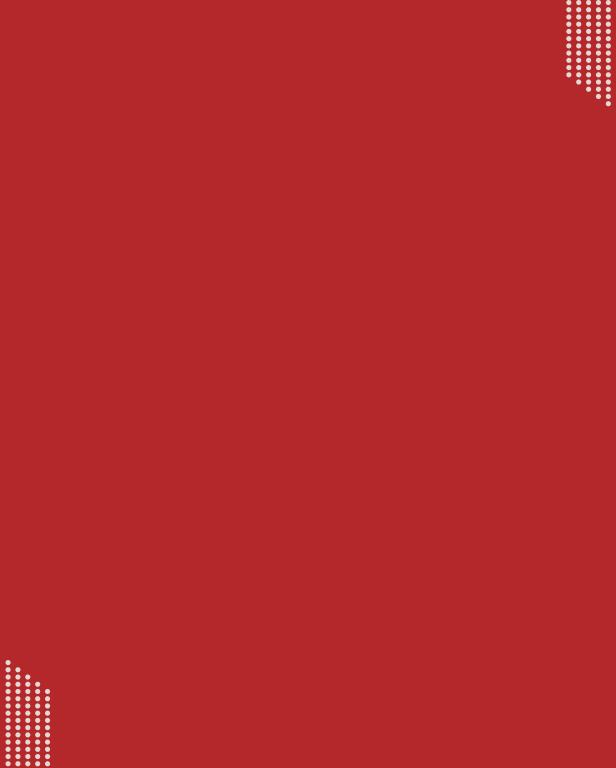
A Shadertoy shader for this background:

```glsl
// A flat red field with two slanted blocks of pale dots in opposite corners.
// Each block is a clamped grid of discs measured inward from its corner,
// with every column one dot shorter than the column outside it.

const vec3 FIELD_RED = vec3(0.706, 0.153, 0.165);
const vec3 DOT_CREAM = vec3(0.89, 0.85, 0.83);

// Lengths are fractions of the canvas height
const vec2 DOT_PITCH = vec2(0.01285, 0.00941);
const float DOT_RADIUS = 0.0033;
const float LAST_COLUMN = 4.0;
const float LAST_ROW = 14.0;

// Distance to the nearest dot; firstDot is the centre closest to the corner
float dotBlockDistance(vec2 fromCorner, vec2 firstDot) {
    vec2 local = fromCorner - firstDot;
    vec2 cell = floor(local / DOT_PITCH + 0.5);
    cell.x = clamp(cell.x, 0.0, LAST_COLUMN);
    cell.y = clamp(cell.y, 0.0, LAST_ROW - cell.x);
    return length(local - cell * DOT_PITCH) - DOT_RADIUS;
}

// Antialiased coverage of a shape from its signed distance
float coverage(float dist, float pixel) {
    return clamp(0.5 - dist / pixel, 0.0, 1.0);
}

void mainImage(out vec4 fragColor, in vec2 fragCoord) {
    float pixel = 1.0 / iResolution.y;
    vec2 lowerLeft = fragCoord * pixel;
    vec2 upperRight = (iResolution.xy - fragCoord) * pixel;

    // Opposite corners share one block, turned half way round
    float dist = min(dotBlockDistance(lowerLeft, vec2(0.0105, 0.0055)),
                     dotBlockDistance(upperRight, vec2(0.0100, 0.0033)));

    vec3 color = mix(FIELD_RED, DOT_CREAM, coverage(dist, pixel));
    fragColor = vec4(color, 1.0);
}
```
